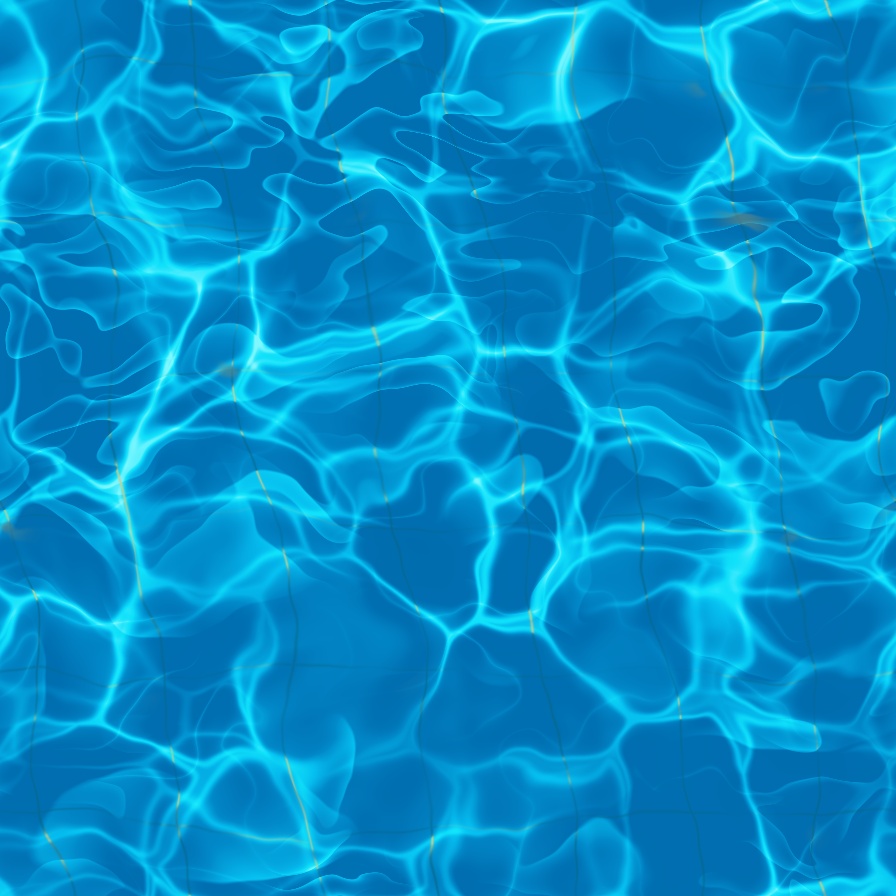
A three.js fragment shader for this texture:

```glsl
// Sunlit pool water: a bright caustic web, crisp light sheets and choppy streaks
// over a deep blue floor with thin, refracted grout lines. Warped wrapping noise
// and wrapping Voronoi edges add up to one light value, mapped to a colour ramp.
varying vec2 vUv;

const vec3 DEEP = vec3(0.0, 0.405, 0.665);
const vec3 MID = vec3(0.005, 0.55, 0.80);
const vec3 BRIGHT = vec3(0.02, 0.74, 0.935);
const vec3 GLINT = vec3(0.06, 0.88, 0.98);
const vec3 SPARK = vec3(0.50, 0.97, 1.0);
const vec3 GROUT_DARK = vec3(0.03, 0.40, 0.53);
const vec3 GROUT_LIT = vec3(0.80, 0.80, 0.55);
const vec3 RUST = vec3(0.50, 0.56, 0.48);
const vec2 WEB_CELLS = vec2(6.0, 6.0);
const vec2 RIPPLE_CELLS = vec2(6.0, 12.0);
const vec2 TILES = vec2(7.0, 6.0);
const float GROUT_WIDTH = 0.0015;
const float AMBIENT = 0.12;
const float CONTRAST = 1.4;
const float TAU = 6.28319;

vec2 hash2(vec2 p) {
  return fract(sin(vec2(dot(p, vec2(127.1, 311.7)), dot(p, vec2(269.5, 183.3)))) * 43758.5);
}

float slope(vec2 cell, vec2 f, vec2 corner, vec2 count, float seed) {
  return dot(hash2(mod(cell + corner, count) + seed * 17.0) * 2.0 - 1.0, f - corner);
}

// Gradient noise with a whole number of cells per canvas, about -1 to 1
float noise(vec2 uv, vec2 count, float seed) {
  vec2 p = uv * count, i = floor(p), f = p - i;
  vec2 u = f * f * f * (f * (f * 6.0 - 15.0) + 10.0);
  float low = mix(slope(i, f, vec2(0, 0), count, seed), slope(i, f, vec2(1, 0), count, seed), u.x);
  float high = mix(slope(i, f, vec2(0, 1), count, seed), slope(i, f, vec2(1, 1), count, seed), u.x);
  return 1.5 * mix(low, high, u.y);
}

vec2 drift(vec2 uv, float count, float seed) {
  return vec2(noise(uv, vec2(count), seed), noise(uv, vec2(count), seed + 1.0));
}

vec2 cellPoint(vec2 cell, vec2 count, float seed) {
  return 0.1 + 0.8 * hash2(mod(cell, count) + seed * 17.0);
}

// Distance to the nearest Voronoi border, with rounded corners
float webDistance(vec2 uv, vec2 count, float seed) {
  vec2 p = uv * count, i = floor(p), f = p - i, home = vec2(0.0), nearest = vec2(8.0);
  for (int y = -1; y <= 1; y++)
    for (int x = -1; x <= 1; x++) {
      vec2 o = vec2(x, y), r = o + cellPoint(i + o, count, seed) - f;
      if (dot(r, r) < dot(nearest, nearest)) { nearest = r; home = o; }
    }
  float sum = 0.0;
  for (int y = -2; y <= 2; y++)
    for (int x = -2; x <= 2; x++) {
      vec2 o = home + vec2(x, y), r = o + cellPoint(i + o, count, seed) - f;
      vec2 across = r - nearest;
      if (dot(across, across) > 0.0001)
        sum += exp(-32.0 * dot(0.5 * (r + nearest), normalize(across)));
    }
  return max(-log(sum) / 32.0, 0.0);
}

float bell(float x, float width) { return exp(-x * x / (width * width)); }

// Light folded over itself: one crisp edge that fades away on the other side
float fold(float n, float fade) {
  return smoothstep(-0.015, 0.025, n) * exp(-max(n, 0.0) * fade);
}

float caustics(vec2 uv, vec2 swell, vec2 chop, vec2 crinkle) {
  vec2 p = uv + 0.055 * swell + 0.019 * chop + 0.005 * crinkle;
  float power = smoothstep(-0.5, 0.5, noise(uv, vec2(4.0), 4.0));
  float haze = noise(p, vec2(4.0), 1.0) + 0.6 * noise(p, vec2(9.0), 2.0)
             + 0.4 * noise(p, vec2(20.0), 3.0);
  float light = AMBIENT + 0.24 * haze;

  // Main web: bands with bright rims that narrow into single lines
  float d = webDistance(p, WEB_CELLS, 5.0);
  float band = max(0.16 * noise(p, vec2(7.0), 6.0) + 0.015, 0.0);
  float web = 0.45 * bell(d - band, 0.026) + 0.17 * smoothstep(0.02, -0.02, d - band)
            + 0.25 * exp(-d * 11.0);
  light += (0.25 + 0.85 * power) * web;

  // Flat ripples, crisp sheets and filaments
  float r = webDistance(p + 0.03 * swell.yx, RIPPLE_CELLS, 7.0);
  light += (0.30 * bell(r, 0.05) + 0.16 * exp(-r * 12.0))
         * smoothstep(-0.25, 0.45, noise(uv, vec2(3.0), 8.0));
  float sheet = noise(p + 0.02 * swell.yx, vec2(5.0, 7.0), 9.0);
  light += 0.42 * fold(sheet - 0.12, 4.0) * smoothstep(-0.2, 0.4, noise(uv, vec2(5.0), 10.0));
  float flake = noise(p + 0.02 * swell, vec2(10.0, 15.0), 14.0);
  light += 0.34 * fold(flake - 0.08, 5.0) * smoothstep(-0.1, 0.5, noise(uv, vec2(6.0), 15.0));
  float thread = abs(noise(p + 0.03 * chop, vec2(7.0, 9.0), 11.0));
  light += 0.26 * exp(-thread * 32.0) * power;

  // Choppy streaks, mostly in the upper half
  float rough = noise(uv, vec2(4.0), 12.0) + 0.3 * sin(TAU * (uv.y - 0.45));
  float streak = noise(p + 0.03 * swell.yx + 0.02 * chop.yx, vec2(13.0, 26.0), 13.0);
  light += smoothstep(0.0, 0.5, rough) * (0.55 * fold(streak, 7.0) - 0.09);
  return max(CONTRAST * light - 0.17, 0.02 + 0.04 * haze);
}

void main() {
  vec2 swell = drift(vUv, 5.0, 20.0), chop = drift(vUv, 13.0, 22.0), crinkle = drift(vUv, 29.0, 27.0);
  float light = caustics(vUv, swell, chop, crinkle);
  vec3 color = mix(DEEP, MID, smoothstep(-0.12, 0.34, light));
  color = mix(color, BRIGHT, clamp((light - 0.26) / 0.38, 0.0, 1.0));
  color = mix(color, GLINT, clamp((light - 0.64) / 0.36, 0.0, 1.0));
  color = mix(color, SPARK, smoothstep(1.0, 1.7, light));

  // Grout lines: one whole tile of slant per canvas, bent by the water
  vec2 q = vUv + 0.03 * swell + 0.009 * chop + 0.003 * crinkle;
  vec2 gap = abs(fract(q * TILES + vec2(q.y, 0.0)) - 0.5) / TILES;
  vec2 line = exp(-gap * gap / (GROUT_WIDTH * GROUT_WIDTH));
  float wear = smoothstep(-0.5, 0.4, noise(vUv, vec2(9.0), 24.0));
  float lit = smoothstep(0.22, 0.75, light);
  float grout = max(line.x * (0.25 + 0.35 * wear + 0.25 * lit), line.y * 0.4 * wear);
  color = mix(color, mix(GROUT_DARK, GROUT_LIT, lit), grout);

  // Faint rusty smudges near some tile corners
  float smudge = exp(-dot(gap, gap) / 0.0005) * smoothstep(0.1, 0.5, noise(vUv, vec2(4.0), 25.0));
  float grain = smoothstep(0.05, 0.4, noise(q, vec2(34.0, 42.0), 26.0));
  gl_FragColor = vec4(mix(color, RUST, 0.6 * smudge * grain), 1.0);
}
```
